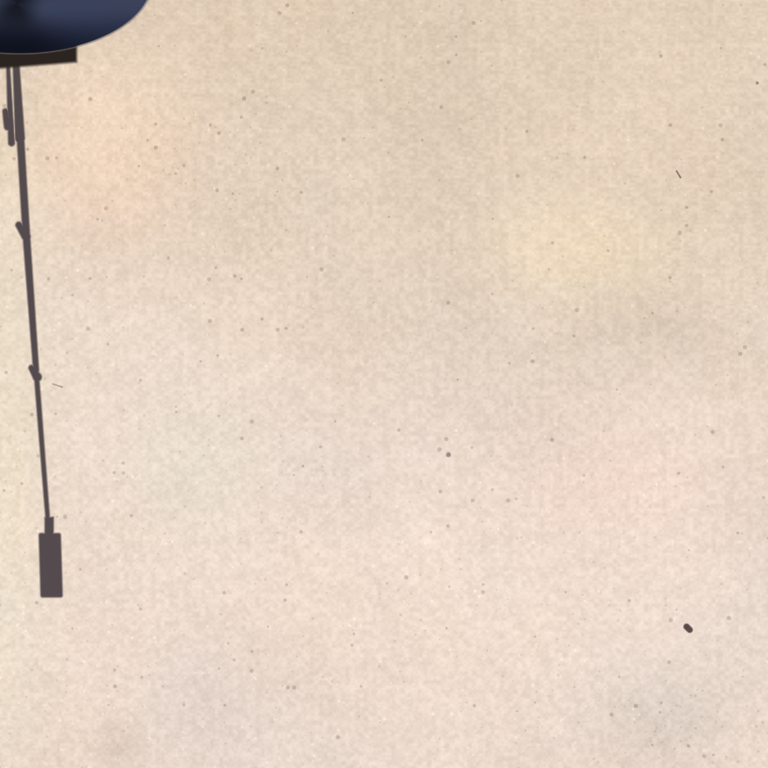
This texture is drawn by a WebGL 2 fragment shader. Its source:

```glsl
#version 300 es
precision highp float;
uniform vec2 u_resolution;
out vec4 outColor;

float hash(vec2 p) {
    return fract(sin(dot(p, vec2(127.1, 311.7))) * 43758.5453);
}

float noise(vec2 p) {
    vec2 i = floor(p), f = fract(p);
    f = f * f * (3.0 - 2.0 * f);
    return mix(mix(hash(i), hash(i + vec2(1, 0)), f.x),
               mix(hash(i + vec2(0, 1)), hash(i + vec2(1, 1)), f.x), f.y);
}

float fbm(vec2 p) {
    float sum = 0.0, amp = 0.5;
    for (int i = 0; i < 5; i++) {
        sum += amp * noise(p);
        p = mat2(1.6, 1.2, -1.2, 1.6) * p + 7.3;
        amp *= 0.5;
    }
    return sum;
}

float box(vec2 p, vec2 center, vec2 halfSize) {
    vec2 d = abs(p - center) - halfSize;
    return length(max(d, 0.0)) + min(max(d.x, d.y), 0.0);
}

// Segment whose half width runs from ra to rb
float taper(vec2 p, vec2 a, vec2 b, float ra, float rb) {
    vec2 ab = b - a;
    float t = clamp(dot(p - a, ab) / dot(ab, ab), 0.0, 1.0);
    return length(p - a - ab * t) - mix(ra, rb, t);
}

float cover(float d, float softness) {
    float w = max(softness, 0.75 / u_resolution.y);
    return 1.0 - smoothstep(-w, w, d);
}

float blob(vec2 p, vec2 center, vec2 size) {
    vec2 q = (p - center) / size;
    return exp(-dot(q, q));
}

// Sparse specks, one candidate per grid cell
float specks(vec2 p, float scale, float density) {
    vec2 cell = floor(p * scale);
    vec2 spot = 0.25 + 0.5 * vec2(hash(cell + 3.1), hash(cell + 8.7));
    float radius = mix(0.1, 0.25, hash(cell + 5.3));
    float d = length(fract(p * scale) - spot) - radius;
    return step(1.0 - density, hash(cell)) * cover(d / scale, 0.0012);
}

vec3 wall(vec2 p) {
    vec3 color = mix(vec3(0.93, 0.86, 0.805), vec3(0.885, 0.81, 0.725), smoothstep(0.3, 1.05, p.y + 0.12 * p.x));

    // Broad stains
    color += vec3(0.03, 0.025, -0.01) * blob(p, vec2(0.76, 0.67), vec2(0.12, 0.06));
    color += vec3(0.04, 0.015, 0.005) * blob(p, vec2(0.14, 0.79), vec2(0.10, 0.12));
    color += vec3(0.02, 0.0, 0.0) * blob(p, vec2(0.8, 0.37), vec2(0.15, 0.08));
    color += vec3(-0.02, 0.0, -0.01) * blob(p, vec2(0.25, 0.39), vec2(0.08, 0.1));
    color -= vec3(0.03) * blob(p, vec2(0.86, 0.58), vec2(0.08, 0.04));
    color -= vec3(0.05, 0.04, 0.03) * blob(p, vec2(0.86, 0.08), vec2(0.1, 0.09));
    color -= vec3(0.04, 0.03, 0.01) * blob(p, vec2(0.26, 0.1), vec2(0.09, 0.1));
    color -= vec3(0.04) * blob(p, vec2(0.15, 0.03), vec2(0.025, 0.03));
    color += vec3(0.01, 0.025, 0.0) * blob(p, vec2(0.0, 0.4), vec2(0.06, 0.4));

    // Mottling and plaster grain
    color += 0.07 * (fbm(p * 7.0) - 0.48);
    color += vec3(0.02, 0.0, -0.025) * (fbm(p * 5.0 + 20.0) - 0.48);
    color += 0.055 * (noise(p * 170.0) - 0.5) + 0.04 * (noise(p * 330.0 + 9.0) - 0.5);

    // Pits and bright grains
    float pitted = blob(p, vec2(0.28, 0.8), vec2(0.08, 0.06)) + blob(p, vec2(0.86, 0.06), vec2(0.07, 0.06));
    color -= 0.13 * specks(p, 90.0, 0.02 + 0.10 * pitted);
    color -= 0.07 * specks(p + 0.37, 150.0, 0.04 + 0.15 * pitted);
    color += 0.05 * specks(p + 0.71, 130.0, 0.05);
    return color;
}

float marks(vec2 p) {
    float m = cover(taper(p, vec2(0.894, 0.184), vec2(0.898, 0.18), 0.004, 0.004), 0.0015);
    m = max(m, 0.55 * cover(length(p - vec2(0.584, 0.408)) - 0.003, 0.0015));
    m = max(m, 0.6 * cover(taper(p, vec2(0.881, 0.777), vec2(0.886, 0.769), 0.0012, 0.0012), 0.001));
    m = max(m, 0.5 * cover(length(p - vec2(0.986, 0.892)) - 0.002, 0.001));
    return max(m, 0.4 * cover(taper(p, vec2(0.069, 0.5), vec2(0.081, 0.496), 0.001, 0.001), 0.001));
}

float rodShadow(vec2 p) {
    // Rod sections, side strut and its knob
    float d = taper(p, vec2(0.021, 0.915), vec2(0.026, 0.82), 0.0045, 0.0065);
    d = min(d, taper(p, vec2(0.026, 0.83), vec2(0.034, 0.698), 0.005, 0.005));
    d = min(d, taper(p, vec2(0.034, 0.698), vec2(0.047, 0.518), 0.005, 0.004));
    d = min(d, taper(p, vec2(0.047, 0.518), vec2(0.0625, 0.32), 0.0035, 0.003));
    d = min(d, taper(p, vec2(0.0105, 0.915), vec2(0.015, 0.814), 0.0025, 0.0045));
    d = min(d, taper(p, vec2(0.007, 0.855), vec2(0.010, 0.835), 0.004, 0.005));
    // Joint collars
    d = min(d, taper(p, vec2(0.0245, 0.707), vec2(0.034, 0.692), 0.0045, 0.006));
    d = min(d, taper(p, vec2(0.041, 0.521), vec2(0.0485, 0.509), 0.004, 0.006));
    // Weight and neck
    d = min(d, box(p, vec2(0.064, 0.314), vec2(0.006, 0.013)));
    vec2 q = p - vec2((0.264 - p.y) * 0.03, 0.0);
    return min(d, box(q, vec2(0.066, 0.264), vec2(0.0115, 0.039)) - 0.003);
}

vec3 lamp(vec2 p) {
    vec2 fromHub = p - vec2(0.022, 0.995);
    float sheen = pow(0.5 + 0.5 * cos(atan(fromHub.y, fromHub.x) * 2.0 + 0.5), 3.0);
    vec3 color = mix(vec3(0.06, 0.07, 0.12), vec3(0.19, 0.21, 0.28), smoothstep(0.935, 1.0, p.y));
    color += vec3(0.05, 0.06, 0.09) * sheen;
    return color * (0.5 + 0.5 * smoothstep(0.0, 0.04, length(fromHub)));
}

void main() {
    vec2 p = gl_FragCoord.xy / u_resolution;
    vec3 color = wall(p);
    color = mix(color, vec3(0.25, 0.2, 0.19), 0.85 * marks(p));
    color = mix(color, vec3(0.30, 0.265, 0.28), 0.95 * cover(rodShadow(p), 0.002));

    // Bracket under the lamp
    float bracket = box(p - vec2(0.0, 0.08 * p.x), vec2(0.03, 0.925), vec2(0.07, 0.014));
    color = mix(color, vec3(0.17, 0.14, 0.13), cover(bracket, 0.003));

    // Lamp bowl with a thin pale rim
    vec2 r = (p - vec2(0.026, 1.026)) / vec2(0.172, 0.095);
    float bowl = (length(r) - 1.0) * length(r) / length(r / vec2(0.172, 0.095));
    color = mix(color, vec3(0.48, 0.45, 0.44), 0.6 * cover(abs(bowl - 0.001) - 0.001, 0.0015));
    color = mix(color, lamp(p), cover(bowl, 0.0015));
    outColor = vec4(clamp(color, 0.0, 1.0), 1.0);
}
```
